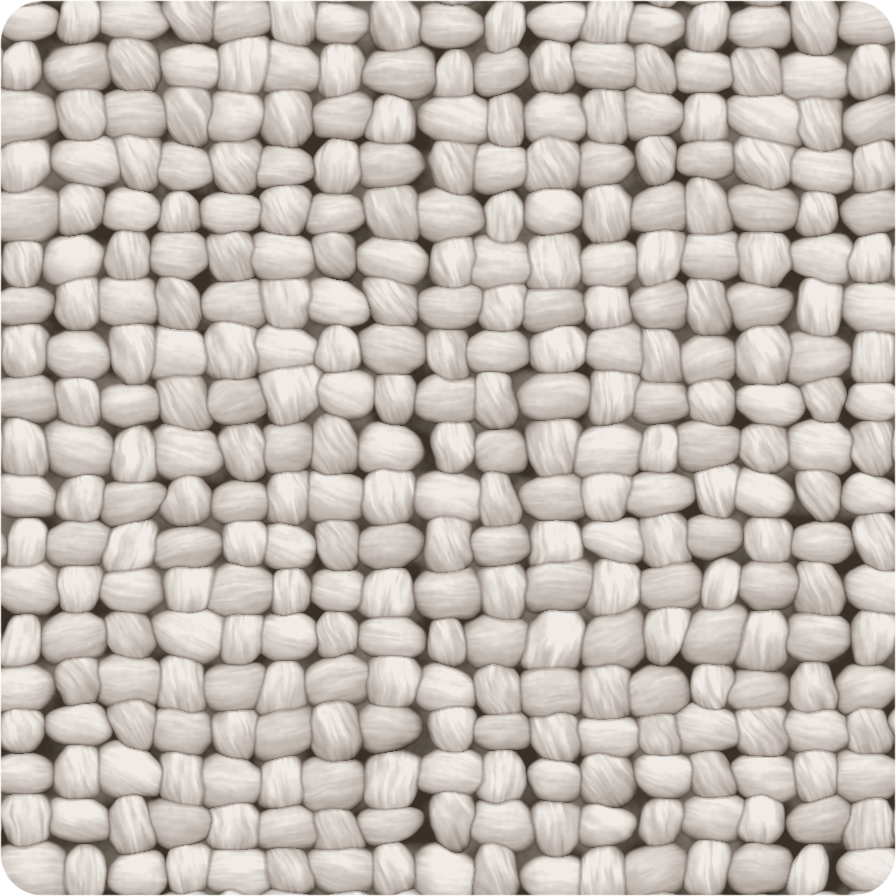
Reproduce this texture procedurally as a Shadertoy shader.

```glsl
// Chunky plain-weave linen: 17 by 19 plump crossings of fibrous yarn on a rounded swatch.

const vec2 WEAVE_COUNT = vec2(17.0, 19.0);
const float CORNER_RADIUS = 0.047;

// Yarn tones from the deepest gap to the brightest fibre
const vec3 TONES[6] = vec3[6](
    vec3(0.22, 0.19, 0.16), vec3(0.43, 0.40, 0.36), vec3(0.58, 0.54, 0.51),
    vec3(0.70, 0.66, 0.63), vec3(0.80, 0.77, 0.75), vec3(0.94, 0.92, 0.90));

vec2 hash22(vec2 p) {
    vec3 k = fract(p.xyx * vec3(0.1031, 0.1030, 0.0973));
    k += dot(k, k.yzx + 33.33);
    return fract((k.xx + k.yz) * k.zy);
}

float noise(vec2 p) {
    vec2 i = floor(p), f = fract(p);
    f = f * f * (3.0 - 2.0 * f);
    float low = mix(hash22(i).x, hash22(i + vec2(1, 0)).x, f.x);
    float high = mix(hash22(i + vec2(0, 1)).x, hash22(i + vec2(1, 1)).x, f.x);
    return mix(low, high, f.y);
}

vec3 yarnTone(float t) {
    float x = clamp(t, 0.0, 1.0) * 5.0;
    int i = int(min(floor(x), 4.0));
    return mix(TONES[i], TONES[i + 1], x - float(i));
}

vec2 rotate(vec2 p, float angle) {
    float c = cos(angle), s = sin(angle);
    return vec2(c * p.x - s * p.y, s * p.x + c * p.y);
}

float roundedBox(vec2 p, vec2 halfSize, float radius) {
    vec2 d = abs(p) - halfSize + radius;
    return length(max(d, 0.0)) + min(max(d.x, d.y), 0.0) - radius;
}

// Fine strands that follow the yarn with a slight twist and bend
float strands(float across, float along, float twist, vec2 seed) {
    float bent = across * (1.0 + 0.5 * along * along) + twist * along;
    float coarse = noise(vec2(bent * 8.0, along * 2.0) + seed);
    float fine = noise(vec2(bent * 19.0, along * 3.0) + seed.yx);
    return 0.55 * coarse + 0.45 * fine - 0.5;
}

// Returns height and tone of the crossing with the given cell index
vec2 crossing(vec2 q, vec2 cell) {
    vec2 rnd = hash22(cell + 40.0);
    vec2 extra = hash22(cell + 171.0);
    vec2 column = hash22(vec2(cell.x + 7.0, 91.0));
    vec2 row = hash22(vec2(53.0, cell.y + 19.0));
    bool weft = mod(cell.x + cell.y, 2.0) < 0.5;

    // Thickness belongs to the yarn; squeeze and tilt to each crossing
    vec2 size = weft ? vec2(0.73, 0.59 * mix(0.92, 1.08, row.x))
                     : vec2(0.53 * mix(0.85, 1.15, column.x), 0.71);
    size *= mix(0.88, 1.10, rnd.x);
    vec2 centre = cell + 0.5 + 0.08 * (vec2(column.y, row.y) - 0.5) + 0.13 * (extra - 0.5);
    vec2 p = rotate(q - centre, (rnd.y - 0.5) * 0.55);

    // One end of each bump tapers
    float along = weft ? p.x : p.y;
    float taper = 1.0 + (extra.x - 0.5) * 0.8 * along;
    size *= weft ? vec2(1.0, taper) : vec2(taper, 1.0);
    vec2 u = p / size;
    vec2 power = pow(abs(u), vec2(2.2));
    float edge = pow(power.x + power.y, 1.0 / 2.2);
    float height = max(1.0 - pow(edge, 2.4), 0.0);

    // Soft light from above, glossier on the upright yarn
    float twist = weft ? mix(-0.15, 0.3, extra.y) : mix(0.05, 0.45, extra.y);
    float across = weft ? p.y : p.x;
    float fibre = strands(across, along, twist, cell * 13.7 + 80.0);
    float tone = 0.15 + 0.50 * smoothstep(0.0, 0.60, height) + 0.27 * height;
    tone += fibre * (weft ? 0.20 : 0.38) * smoothstep(0.0, 0.4, height);
    tone += 0.22 * clamp(u.y, -1.0, 1.0) + 0.14 * (rnd.y - 0.5);
    return vec2(height * mix(0.84, 1.06, extra.y), tone);
}

vec3 weave(vec2 uv) {
    vec2 q = uv * WEAVE_COUNT;
    q += 0.30 * (vec2(noise(q * 0.45 + 11.0), noise(q * 0.45 + 67.0)) - 0.5);
    q += 0.09 * (vec2(noise(q * 3.0 + 31.0), noise(q * 3.0 + 97.0)) - 0.5);
    vec2 home = floor(q);

    // Keep the highest crossing and the runner-up
    vec2 top = vec2(0.0);
    float second = 0.0;
    for (int j = -1; j <= 1; j++) {
        for (int i = -1; i <= 1; i++) {
            vec2 c = crossing(q, home + vec2(i, j));
            second = max(second, min(c.x, top.x));
            if (c.x > top.x) top = c;
        }
    }

    // Creases darken where yarns press together; low spots sink into shadow
    float crease = mix(0.70, 1.0, smoothstep(0.0, 0.28, top.x - second));
    float under = 0.40 * noise(q * 2.3 + 140.0) - 0.12;
    float tone = mix(under, top.y * crease, smoothstep(0.02, 0.28, top.x));
    float grain = 0.05 * (noise(uv * 210.0) - 0.5);
    return yarnTone(tone + grain);
}

void mainImage(out vec4 fragColor, in vec2 fragCoord) {
    vec2 uv = fragCoord / iResolution.xy;
    float border = roundedBox(uv - 0.5, vec2(0.5), CORNER_RADIUS);
    float pixel = 1.0 / iResolution.y;
    vec3 color = mix(weave(uv), vec3(1.0), smoothstep(-pixel, pixel, border + pixel));
    fragColor = vec4(color, 1.0);
}
```
